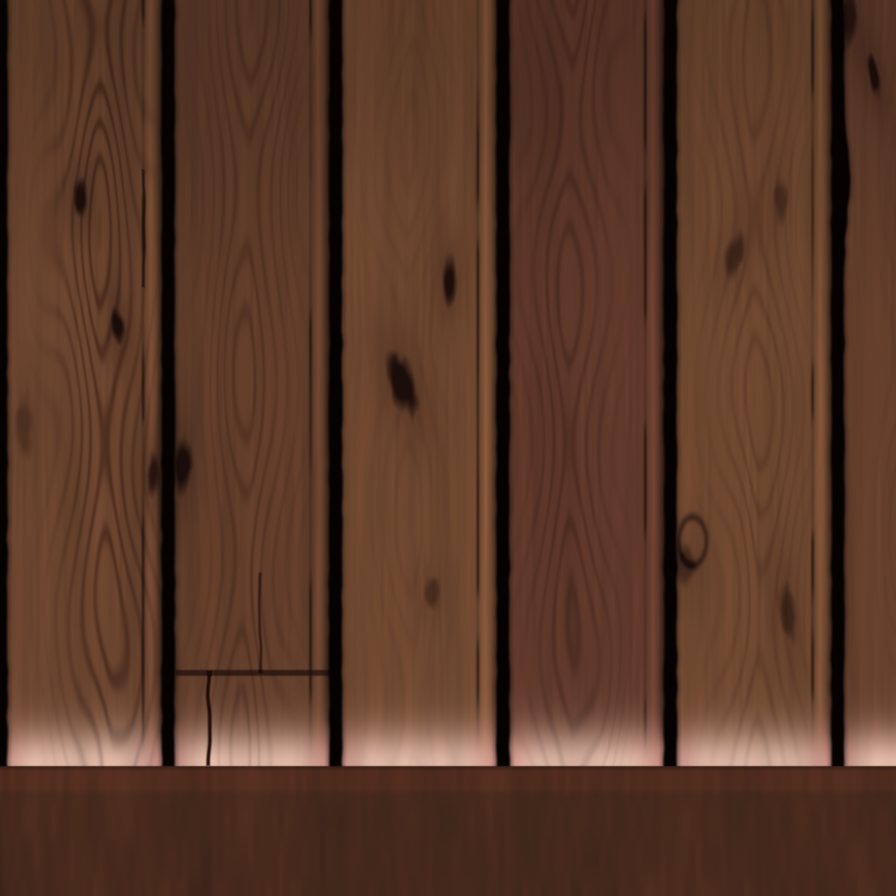
This texture is drawn by a WebGL 1 fragment shader. Its source:

```glsl
precision highp float;
uniform vec2 u_resolution;

float hash(vec2 p) {
  p = fract(p * vec2(0.1031, 0.1137));
  p += dot(p, p.yx + 33.33);
  return fract((p.x + p.y) * p.x * 7.31);
}

float noise(vec2 p) {
  vec2 i = floor(p), f = fract(p);
  f = f * f * (3.0 - 2.0 * f);
  return mix(mix(hash(i), hash(i + vec2(1, 0)), f.x),
             mix(hash(i + vec2(0, 1)), hash(i + 1.0), f.x), f.y);
}

// Soft dark spot; also pushes the surrounding grain sideways.
float knot(vec2 p, vec2 centre, vec2 radius, float lean, inout float bend) {
  vec2 d = p - centre;
  d.x += d.y * lean;
  d /= radius;
  float halo = exp(-dot(d, d) * 0.22);
  bend += d.x * halo * 0.35;
  float edge = length(d) + 0.35 * (noise(p * vec2(150, 60)) - 0.5);
  return 0.78 * (1.0 - smoothstep(0.35, 1.15, edge)) + 0.22 * halo;
}

float crack(vec2 p, vec2 centre, vec2 halfSize) {
  p.x += 0.003 * (noise(vec2(p.y * 40.0, 2.0)) - 0.5);
  vec2 d = abs(p - centre) - halfSize;
  return 1.0 - smoothstep(-0.001, 0.0025, max(d.x, d.y));
}

// Per-plank values, chosen by plank index.
float pick(float id, vec3 a, vec3 b) {
  vec3 first = vec3(equal(vec3(id), vec3(0, 1, 2)));
  vec3 last = vec3(equal(vec3(id), vec3(3, 4, 5)));
  return dot(a, first) + dot(b, last);
}

vec3 planks(vec2 p) {
  float cell = (p.x - 0.001) / 0.1868;
  float id = clamp(floor(cell), 0.0, 5.0);
  float x = cell - id;
  float bend = 0.0;

  // Knots, from left to right
  float dark = knot(p, vec2(0.090, 0.779), vec2(0.009, 0.021), 0.0, bend);
  dark += knot(p, vec2(0.132, 0.637), vec2(0.008, 0.020), 0.1, bend);
  dark += 0.8 * knot(p, vec2(0.171, 0.470), vec2(0.008, 0.027), 0.0, bend);
  dark += knot(p, vec2(0.204, 0.481), vec2(0.011, 0.032), 0.0, bend);
  dark += 0.35 * knot(p, vec2(0.027, 0.525), vec2(0.012, 0.038), 0.0, bend);
  dark += 0.95 * knot(p, vec2(0.501, 0.687), vec2(0.009, 0.029), 0.0, bend);
  dark += knot(p, vec2(0.448, 0.573), vec2(0.016, 0.037), 0.25, bend);
  dark += 0.45 * knot(p, vec2(0.483, 0.338), vec2(0.009, 0.020), 0.0, bend);
  dark += 0.55 * knot(p, vec2(0.820, 0.716), vec2(0.013, 0.027), -0.2, bend);
  dark += 0.45 * knot(p, vec2(0.872, 0.778), vec2(0.009, 0.027), 0.0, bend);
  dark += 0.55 * knot(p, vec2(0.879, 0.316), vec2(0.010, 0.036), 0.15, bend);
  dark += knot(p, vec2(0.976, 0.915), vec2(0.007, 0.025), 0.2, bend);
  dark += 0.8 * knot(p, vec2(0.948, 0.980), vec2(0.009, 0.035), 0.0, bend);
  dark += 0.5 * knot(p, vec2(0.764, 0.370), vec2(0.014, 0.025), 0.0, bend);
  float ring = length((p - vec2(0.773, 0.396)) / vec2(0.017, 0.030));
  dark += 0.5 * exp(-pow((ring - 0.9) * 6.0, 2.0));

  // Nested cathedral grain around each plank's heart, plus fine fibres
  float d = x - pick(id, vec3(0.62, 0.46, 0.45), vec3(0.42, 0.52, 0.6)) - bend * 0.03;
  d += 0.08 * (noise(vec2(id * 7.0, p.y * 4.0)) - 0.5);
  float rings = 7.0 * sqrt(d * d + 0.0008) + 0.65 * sin(p.y * 15.0 + id * 2.3)
    + 1.1 * noise(vec2(x * 5.0 + id * 9.0, p.y * 5.0));
  float line = pow(0.5 + 0.5 * sin(rings * 11.0), 3.0);
  float figure = pick(id, vec3(0.30, 0.17, 0.05), vec3(0.18, 0.13, 0.14));
  float fibre = noise(vec2(p.x * 260.0 + bend * 2.0, p.y * 9.0 + id * 5.0));
  float broad = noise(vec2(p.x * 55.0 + bend, p.y * 2.5 + id * 3.0));

  float tone = pick(id, vec3(0.98, 0.91, 1.04), vec3(0.89, 1.03, 0.93));
  float red = pick(id, vec3(0.1, 0.3, 0.0), vec3(1.0, 0.0, 0.4));
  vec3 wood = mix(vec3(0.415, 0.268, 0.178), vec3(0.415, 0.245, 0.183), red) * tone;
  wood *= 0.93 + 0.09 * fibre + 0.10 * (broad - 0.5);
  wood *= 1.04 - 0.17 * smoothstep(0.6, 1.0, p.y);
  wood *= 1.0 - figure * line * exp(-d * d * 14.0) * vec3(0.9, 1.1, 1.1);

  // Milled groove and raised lip on the right side
  float worn = 0.25 + 0.55 * smoothstep(0.3, 0.7, noise(vec2(id * 4.0, p.y * 16.0)));
  wood *= 1.0 - 0.65 * worn * exp(-pow((x - 0.85) / 0.011, 2.0));
  wood *= 1.0 + 0.16 * exp(-pow((x - 0.895) / 0.018, 2.0));
  wood *= 1.0 - 0.25 * smoothstep(0.91, 0.96, x);

  // Light rising from behind the sill
  float h = max(p.y - 0.145, 0.0);
  float glow = 0.93 * exp(-pow(h / 0.040, 2.0)) + 0.09 * exp(-h / 0.055);
  vec3 light = mix(vec3(0.88, 0.72, 0.65), vec3(0.76, 0.52, 0.48),
                   smoothstep(0.25, 0.55, abs(x - 0.48)));
  light *= 0.92 + 0.12 * broad - figure * line * 0.55 * exp(-d * d * 14.0);
  wood = mix(wood, light, min(glow, 1.0));

  // Splits and the butt joint
  dark += 0.65 * crack(p, vec2(0.282, 0.249), vec2(0.086, 0.0025));
  dark += 0.95 * crack(p, vec2(0.233, 0.198), vec2(0.0012, 0.052));
  dark += 0.65 * crack(p, vec2(0.290, 0.305), vec2(0.0008, 0.055));
  dark += 0.75 * crack(p, vec2(0.160, 0.745), vec2(0.0006, 0.065));
  wood = mix(wood, vec3(0.085, 0.035, 0.03), clamp(dark, 0.0, 0.94));

  // Black gaps with shaded, slightly ragged edges
  float gap = abs(fract(cell + 0.5) - 0.5) * 0.1868;
  gap += 0.0015 * (noise(vec2(id * 8.0, p.y * 60.0)) - 0.5);
  gap -= 0.006 * exp(-pow((p.y - 0.80) / 0.055, 2.0)) * step(0.935, p.x);
  wood *= 0.72 + 0.28 * smoothstep(0.007, 0.014, gap);
  return mix(vec3(0.025, 0.008, 0.008), wood, smoothstep(0.005, 0.0095, gap));
}

vec3 sill(vec2 p) {
  float fibre = noise(vec2(p.x * 150.0, p.y * 24.0));
  float broad = noise(vec2(p.x * 22.0, p.y * 9.0));
  vec3 wood = vec3(0.285, 0.168, 0.115) * (0.87 + 0.12 * fibre + 0.14 * broad);
  float lip = smoothstep(0.112, 0.122, p.y);
  wood *= mix(vec3(0.97), vec3(1.12, 1.04, 1.04), lip);
  return wood * (1.0 - 0.28 * smoothstep(0.138, 0.145, p.y));
}

void main() {
  vec2 p = gl_FragCoord.xy / u_resolution;
  float soft = max(0.0012, 0.7 / u_resolution.y);
  vec3 colour = mix(sill(p), planks(p), smoothstep(-soft, soft, p.y - 0.145));
  gl_FragColor = vec4(colour, 1.0);
}
```
